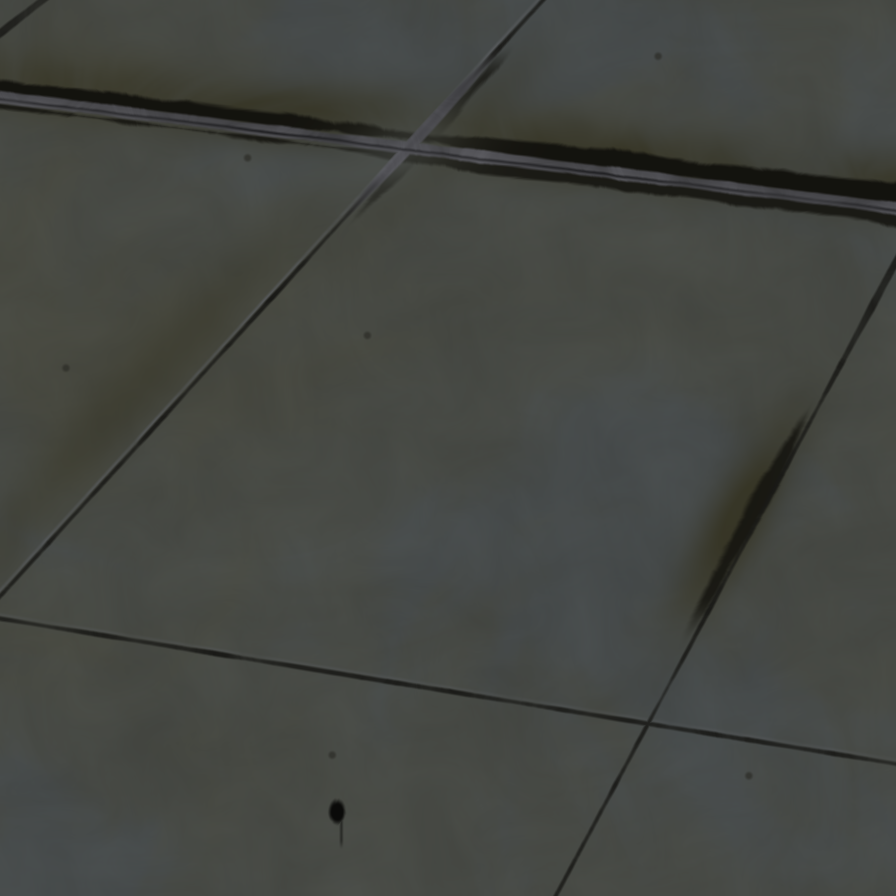
This texture is drawn by a Shadertoy shader. Its source:

```glsl
// Dim stone paving in perspective: a slanted slab grid with worn, stained joints.

// Layered, warped sines, roughly -0.7 to 0.7
float mottle(vec2 p) {
    float sum = 0.0, amp = 0.5;
    for (int i = 0; i < 6; i++) {
        p = mat2(0.8, 0.6, -0.6, 0.8) * p * 1.7 + 1.3;
        p += 0.6 * sin(p.yx * 1.3);
        sum += amp * sin(p.x) * sin(p.y);
        amp *= 0.62;
    }
    return sum;
}

// Soft-edged strip around x = 0
float band(float x, float halfWidth, float soft) {
    return 1.0 - smoothstep(halfWidth - soft, halfWidth + soft, abs(x));
}

// Bell-shaped falloff
float bump(float x, float width) {
    return exp(-x * x / (width * width));
}

void mainImage(out vec4 fragColor, in vec2 fragCoord) {
    vec2 uv = fragCoord / iResolution.xy;
    float soft = max(0.0018, 1.0 / iResolution.y);

    // Canvas to slab coordinates: x counts columns, y counts rows downward
    mat3 toSlab = inverse(mat3(0.538, -0.098, -0.035,
                               -0.471, -0.598, -0.242,
                               0.456, 0.835, 1.0));
    vec3 h = toSlab * vec3(uv, 1.0);
    vec2 slab = h.xy / h.z;
    vec2 joint = round(slab);

    // Signed canvas distances to the nearest joints
    vec2 depthSlope = vec2(toSlab[0].z, toSlab[1].z);
    vec2 slopeX = (vec2(toSlab[0].x, toSlab[1].x) - slab.x * depthSlope) / h.z;
    vec2 slopeY = (vec2(toSlab[0].y, toSlab[1].y) - slab.y * depthSlope) / h.z;
    float dx = (slab.x - joint.x) / length(slopeX);
    float dy = (slab.y - joint.y) / length(slopeY);

    float cloud = mottle(uv * 2.6 + 3.0);
    float blotch = mottle(uv * 7.0);
    float rough = mottle(uv * 19.0 + 5.0);
    float wobble = rough * 0.004;

    // Stone with cool and olive patches
    vec3 color = vec3(0.278, 0.288, 0.268);
    color = mix(color, vec3(0.275, 0.292, 0.293), smoothstep(0.0, 0.6, cloud + 0.3 * blotch));
    color = mix(color, vec3(0.282, 0.285, 0.245), 0.7 * smoothstep(0.1, 0.7, -cloud));
    color *= 1.0 + 0.045 * blotch + 0.035 * rough;

    // Which joint is worn, and where
    float wornRow = float(joint.y == 0.0);
    float openColumn = float(joint.x == 0.0);
    float stainedColumn = float(joint.x == 1.0);
    float crossing = wornRow * openColumn * bump(length(vec2(dx, dy)), 0.06);
    float sliver = openColumn * bump(slab.y + 0.05, 0.25);
    float leak = stainedColumn * bump(slab.y - 0.66, 0.17);

    // Olive stains beside the joints
    float stain = wornRow * bump(dy + 0.022, 0.036) * (0.55 + 0.5 * blotch);
    stain += leak * bump(dx + 0.02, 0.032) * 0.9;
    stain += openColumn * bump(dx + 0.04, 0.035) * bump(slab.y - 0.6, 0.4) * 0.4;
    stain += sliver * bump(dx - 0.03, 0.03) * 0.4;
    color = mix(color, vec3(0.20, 0.19, 0.115), clamp(stain, 0.0, 0.8));

    // Pale dust around the open crossing
    color = mix(color, vec3(0.31, 0.33, 0.33), 0.6 * crossing);

    // Crumbled dark crust above and below the worn row
    vec3 crustColor = vec3(0.075, 0.073, 0.055);
    float upperWidth = 0.007 + 0.005 * uv.x - 0.006 * crossing + wobble;
    float lowerWidth = 0.002 + 0.006 * smoothstep(0.35, 0.6, uv.x) + wobble;
    float crust = band(dy + 0.011 + 0.004 * uv.x, upperWidth, 0.003);
    crust = max(crust, 0.85 * band(dy - 0.010, lowerWidth, 0.003));
    color = mix(color, crustColor, crust * wornRow * (1.0 - 0.55 * crossing));

    // Crust to the left of the stained column, to the right of the open one
    float leakCrust = band(dx + 0.008, 0.010 * leak + wobble, 0.004) * smoothstep(0.15, 0.5, leak);
    float sliverCrust = band(dx - 0.009, 0.007 * sliver + wobble, 0.003) * smoothstep(0.3, 0.7, sliver);
    color = mix(color, crustColor, 0.85 * max(leakCrust, sliverCrust * (1.0 - crossing)));

    // Thin cracks with a pale lip
    float lipX = band(dx + 0.0045, 0.0015, soft) * openColumn;
    float lipY = band(dy + 0.0045, 0.0015, soft) * (1.0 - wornRow);
    color = mix(color, vec3(0.34, 0.35, 0.36), (0.6 + 0.4 * rough) * max(lipX, lipY * 0.5));
    float thickening = 0.002 * stainedColumn * bump(slab.y - 0.2, 0.15) + 0.002 * float(joint.x < 0.0);
    float crack = band(dx, 0.0022 + thickening + 0.2 * wobble, soft);
    crack = max(crack, band(dy, 0.0024 + 0.2 * wobble, soft) * (1.0 - wornRow));
    color = mix(color, vec3(0.095, 0.095, 0.085), crack * (0.8 + 0.25 * rough));

    // Pale mortar left in the open joints, split by a dark streak
    float mortar = band(dy, 0.0065 + 0.4 * wobble, 0.002) * wornRow;
    mortar = max(mortar, band(dx, 0.0065 * sliver, soft) * smoothstep(0.3, 0.8, sliver));
    color = mix(color, vec3(0.30, 0.30, 0.32) * (1.0 + 0.25 * rough), 0.9 * mortar);
    float streak = band(dy - 0.002 - 0.3 * wobble, 0.0014, soft) * wornRow;
    color = mix(color, vec3(0.12, 0.12, 0.13), streak * (0.65 + 0.4 * blotch));

    // Chipped hole with a faint tail
    vec2 chip = uv - vec2(0.376, 0.093);
    float hole = band(length(chip * vec2(1.2, 0.75)) + wobble, 0.011, 0.003);
    hole = max(hole, 0.5 * band(chip.x - 0.005, 0.0015, soft) * band(chip.y + 0.018, 0.018, 0.006));
    color = mix(color, vec3(0.04, 0.04, 0.035), hole);

    // Sparse pits, one candidate per cell
    vec2 cell = floor(uv * 9.0);
    vec3 dice = fract(sin(vec3(dot(cell, vec2(12.7, 31.1)), dot(cell, vec2(26.9, 18.3)), dot(cell, vec2(41.3, 28.9)))) * 4375.5);
    float pit = band(length(fract(uv * 9.0) - 0.2 - 0.6 * dice.xy), 0.035, 0.02) * step(0.92, dice.z);
    color = mix(color, vec3(0.17, 0.17, 0.15), 0.7 * pit);

    fragColor = vec4(color, 1.0);
}
```
